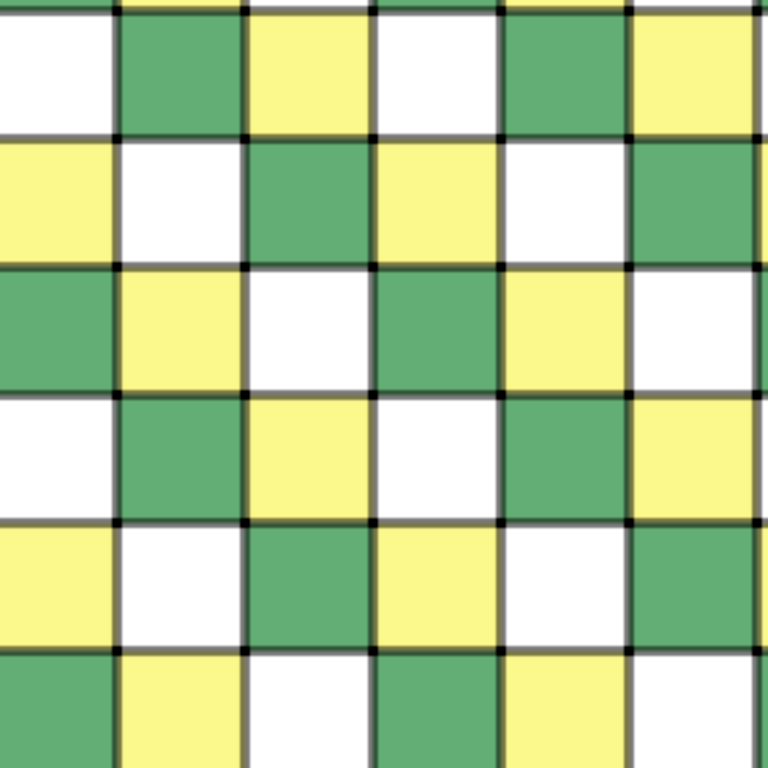
Write a three.js fragment shader that draws this pattern.

```glsl
// Diagonal three-colour check of green, yellow and white squares under a soft dark grid.
varying vec2 vUv;

const float CELLS = 6.0;             // squares across and down, a multiple of 3
const vec2 GRID_SHIFT = vec2(0.086); // grid offset, in squares
const float LINE_CORE = 0.022;       // half width of the flat middle of a line, in squares
const float LINE_EDGE = 0.056;       // half width where a line has faded out
const float LINE_DARKNESS = 0.52;    // two crossing lines add up to black
const float COLOUR_BLEND = 0.022;    // half width of the blend between squares

const vec3 GREEN = vec3(0.388, 0.682, 0.455);
const vec3 YELLOW = vec3(0.988, 0.976, 0.549);
const vec3 WHITE = vec3(1.0);

// Colour of a square on the given diagonal (column + row).
vec3 squareColour(float diagonal) {
  float k = mod(diagonal + 0.5, 3.0);
  return k < 1.0 ? GREEN : (k < 2.0 ? YELLOW : WHITE);
}

void main() {
  // Nearest grid crossing and the signed distance to its two lines
  vec2 p = vUv * CELLS + GRID_SHIFT;
  vec2 crossing = floor(p + 0.5);
  vec2 d = p - crossing;

  // Blend the four squares that meet at the crossing
  vec2 side = smoothstep(-COLOUR_BLEND, COLOUR_BLEND, d);
  float diagonal = crossing.x + crossing.y;
  vec3 middle = squareColour(diagonal - 1.0);
  vec3 lower = mix(squareColour(diagonal - 2.0), middle, side.x);
  vec3 upper = mix(middle, squareColour(diagonal), side.x);
  vec3 colour = mix(lower, upper, side.y);

  // Translucent lines whose darkness adds where they cross
  vec2 line = 1.0 - smoothstep(LINE_CORE, LINE_EDGE, abs(d));
  float shade = min(LINE_DARKNESS * (line.x + line.y), 1.0);

  gl_FragColor = vec4(colour * (1.0 - shade), 1.0);
}
```
